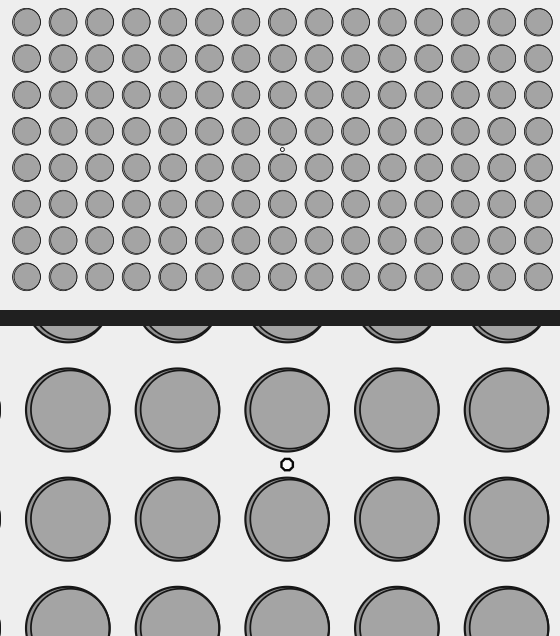
Top: the whole. Bottom: its middle third, enlarged.
This pattern is drawn by a Shadertoy shader. Its source:

```glsl
float fillMask(float dist, float pixel) {
    return clamp(0.5 - dist / pixel, 0.0, 1.0);
}

float strokeMask(float dist, float width, float pixel) {
    return fillMask(abs(dist) - 0.5 * width, pixel);
}

float octagon(vec2 p, float radius) {
    p = abs(p);
    return max(max(p.x, p.y), (p.x + p.y) * 0.7071) - radius;
}

void mainImage(out vec4 fragColor, in vec2 fragCoord) {
    // Canvas of 768 by 428 units, measured down from the top left
    vec2 p = fragCoord / iResolution.xy;
    p = vec2(p.x, 1.0 - p.y) * vec2(768.0, 428.0);
    float pixel = 768.0 / iResolution.x;

    // Grid of 15 by 8 discs with open margins
    vec2 first = vec2(36.3, 30.6);
    vec2 pitch = vec2(50.14, 50.24);
    vec2 cell = clamp(round((p - first) / pitch), vec2(0.0), vec2(14.0, 7.0));
    vec2 q = p - first - cell * pitch;

    float rim = length(q) - 19.1;
    float face = length(q - vec2(1.15, -0.2)) - 18.0;

    // Shaded side, lighter face, and thin outlines
    vec3 ink = vec3(0.09);
    vec3 color = vec3(0.935);
    color = mix(color, vec3(0.57), fillMask(rim, pixel));
    color = mix(color, vec3(0.645), fillMask(face, pixel));
    color = mix(color, ink, strokeMask(face, 0.8, pixel));
    color = mix(color, ink, strokeMask(rim, 1.0, pixel));

    // Small marker in the gap between the middle rows
    float marker = octagon(p - first - pitch * vec2(7.0, 3.5), 2.6);
    color = mix(color, vec3(0.98), fillMask(marker, pixel));
    color = mix(color, vec3(0.03), strokeMask(marker, 1.1, pixel));

    fragColor = vec4(color, 1.0);
}
```
